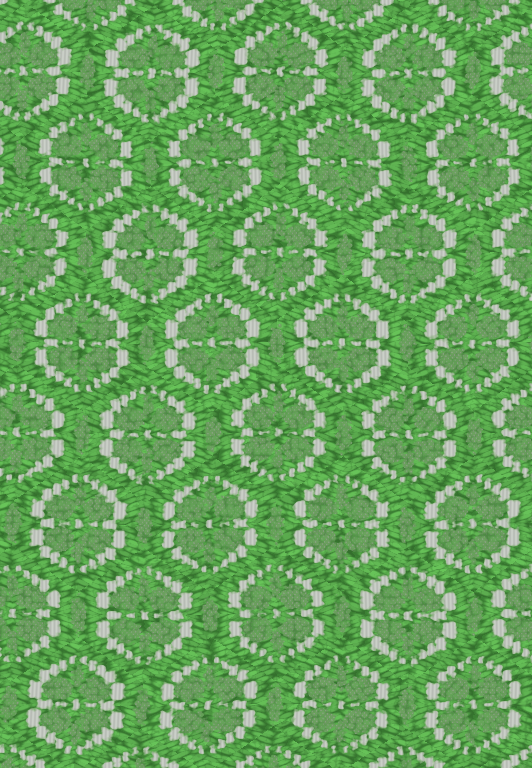
Write a Shadertoy shader that draws this texture.

```glsl
const float SPACING = 0.1667;             // motif pitch across, in canvas heights
const float ROW_STEP = 0.706;             // row pitch, in motif pitches
const vec2 FIRST_MOTIF = vec2(0.366, 0.906);
const float DRIFT = 0.022;                // sideways pull of the cloth at the lower left
const float RAGGED = 0.022;               // roughness of the hole edges
const float STRAND_TILT = 0.35;
const vec2 STRAND_FREQ = vec2(9.0, 26.0); // stitches per pitch, along and across
const vec2 NET_FREQ = vec2(190.0, 150.0);
const vec3 THREAD = vec3(0.35, 0.66, 0.30);
const vec3 SHADOW = vec3(0.22, 0.47, 0.19);
const vec3 NET = vec3(0.43, 0.62, 0.38);
const vec3 NET_GAP = vec3(0.55, 0.63, 0.52);
const vec3 HOLE = vec3(0.78, 0.80, 0.77);
const vec3 HOLE_EDGE = vec3(0.64, 0.75, 0.60);

vec2 hash2(vec2 p) {
    vec3 a = fract(p.xyx * vec3(0.1031, 0.1030, 0.0973));
    a += dot(a, a.yzx + 33.33);
    return fract((a.xx + a.yz) * a.zy);
}

// Cellular noise: distance to the nearest scattered point, and its random value
vec2 cellular(vec2 p) {
    vec2 base = floor(p), best = vec2(9.0, 0.0);
    for (int j = -1; j <= 1; j++)
    for (int i = -1; i <= 1; i++) {
        vec2 cell = base + vec2(i, j);
        vec2 rnd = hash2(cell + 70.0);
        float d = length(cell + 0.15 + 0.7 * rnd - p);
        if (d < best.x) best = vec2(d, rnd.x);
    }
    return best;
}

float box(vec2 p, vec2 halfSize) {
    float r = 0.5 * min(halfSize.x, halfSize.y);
    vec2 d = abs(p) - halfSize + r;
    return length(max(d, 0.0)) + min(max(d.x, d.y), 0.0) - r;
}

// Approximate distance to an ellipse
float oval(vec2 p, vec2 radii) {
    return (length(p / radii) - 1.0) * min(radii.x, radii.y);
}

// Ring of open holes around one motif, with the slits through its centre
float holes(vec2 q, float grow) {
    vec2 u = abs(q);
    float d = box(u - vec2(0.312, 0.112), vec2(0.047, 0.066));
    d = min(d, box(u - vec2(0.235, 0.0), vec2(0.052, 0.032)));
    for (int i = 0; i < 4; i++) {
        float t = float(i) / 3.0;
        vec2 pos = mix(vec2(0.245, 0.222), vec2(0.045, 0.352), t);
        d = min(d, box(u - pos, mix(vec2(0.038, 0.046), vec2(0.018, 0.028), t)));
    }
    d = min(d, box(u - vec2(0.11, 0.0), vec2(0.035, 0.013)));
    d = min(d, box(u, vec2(0.024, 0.034)));
    return d - grow;
}

// Four petals, an upright leaf and the patches between neighbouring motifs
float netting(vec2 q) {
    vec2 u = abs(q);
    float d = oval(u - vec2(0.145, 0.125), vec2(0.115, 0.092));
    d = min(d, oval(u - vec2(0.0, 0.215), vec2(0.04, 0.085)));
    return min(d, oval(u - vec2(0.5, 0.0), vec2(0.055, 0.13)));
}

void mainImage(out vec4 fragColor, in vec2 fragCoord) {
    vec2 p = fragCoord / iResolution.y;
    float pixel = 1.0 / (iResolution.y * SPACING);

    // Stretched cloth
    p.x += DRIFT * (1.0 - p.y) * (1.0 - p.x / 0.6);
    p += 0.0015 * sin(p.yx * vec2(23.0, 19.0) + vec2(1.0, 4.0));

    // Nearest motif of two interleaved grids
    vec2 g = (p - FIRST_MOTIF) / SPACING;
    vec2 period = vec2(1.0, 2.0 * ROW_STEP);
    vec2 idA = floor(g / period + 0.5);
    vec2 idB = floor(g / period) + 0.5;
    vec2 a = g - idA * period, b = g - idB * period;
    bool useA = dot(a, a) < dot(b, b);
    vec2 q = useA ? a : b;
    vec2 rnd = hash2((useA ? idA : idB) * 2.0 + 40.0);

    // Slanted strands of raised thread
    float slant = q.y - STRAND_TILT * abs(q.x) * sign(q.y);
    vec2 strand = cellular(vec2(q.x, slant) * STRAND_FREQ + floor(rnd * 90.0));
    vec2 loops = cellular(g * 21.0);
    vec3 stitch = mix(THREAD * 1.08, SHADOW, smoothstep(0.28, 0.72, strand.x));
    stitch = mix(stitch, SHADOW, 0.4 * smoothstep(0.45, 0.8, loops.x));
    stitch *= 0.92 + 0.16 * strand.y;

    // Fine net
    vec2 wave = sin(g * NET_FREQ + 0.8 * sin(g.yx * 31.0));
    vec3 net = mix(NET, NET_GAP, smoothstep(0.2, 0.9, wave.x * wave.y));
    net = mix(net, SHADOW, 0.55 * smoothstep(0.35, 0.75, loops.x));
    net = mix(net, THREAD, 0.35 * smoothstep(0.5, 0.9, loops.y));

    // Ragged edges, differing in each motif
    float rough = RAGGED * (loops.x - 0.45) + 0.005 * sin(g.x * 67.0 + 3.0 * sin(g.y * 53.0));
    vec2 tilted = q + 0.03 * (rnd.x - 0.5) * vec2(-q.y, q.x);
    float netDist = netting(tilted) + 1.5 * rough;
    float holeDist = holes(tilted, 0.008 * (rnd.y - 0.4)) + rough;
    float soft = max(pixel, 0.008);

    vec3 color = mix(stitch, net, 0.9 * smoothstep(soft, -soft, netDist));
    color = mix(color, SHADOW, 0.35 * smoothstep(0.03, 0.0, holeDist));
    vec3 opening = mix(HOLE_EDGE, HOLE, smoothstep(0.0, -0.02, holeDist));
    opening *= 0.97 + 0.05 * sin(g.x * 210.0);
    color = mix(color, opening, smoothstep(soft, -soft, holeDist));
    fragColor = vec4(color, 1.0);
}
```
